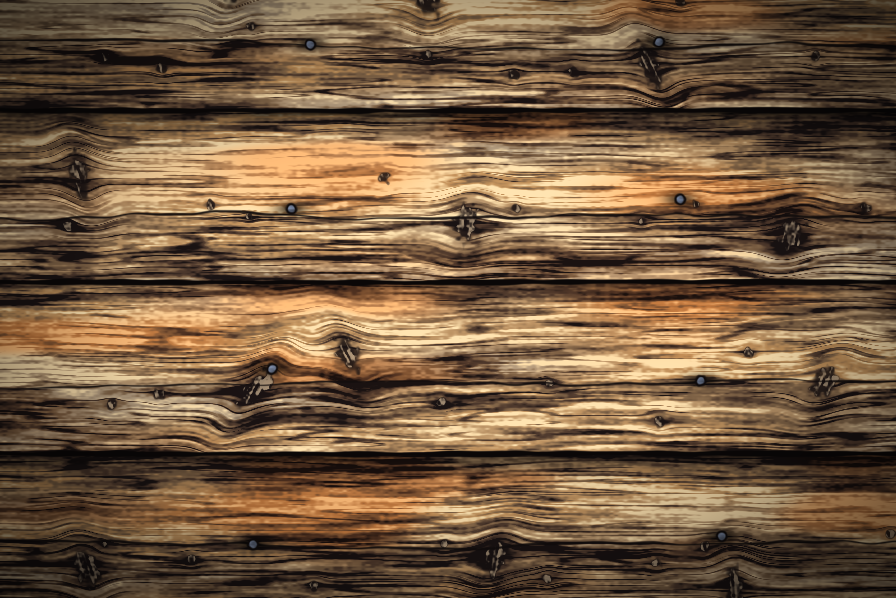
This texture is drawn by a WebGL 2 fragment shader. Its source:

```glsl
#version 300 es
precision highp float;
// Weathered horizontal timber boards with split seams, knots, nails and dark edges.
uniform vec2 u_resolution;
out vec4 fragColor;

// Layout, in canvas heights
const float BOARD_PITCH = 0.287;
const float BOARD_BASE = 0.240;
const float GAP_WIDTH = 0.0042;
const float SEAM_WIDTH = 0.0017;
const float NAIL_RADIUS = 0.0078;
const int BIG_KNOTS = 3;
const int ALL_KNOTS = 11;
const int CRACK_LAYERS = 3;
const float RUST_AMOUNT = 0.65;
const float VIGNETTE = 0.80;

const vec3 DARK = vec3(0.09, 0.065, 0.065);
const vec3 SHADE = vec3(0.28, 0.205, 0.16);
const vec3 BROWN = vec3(0.45, 0.35, 0.25);
const vec3 GOLD = vec3(0.68, 0.51, 0.32);
const vec3 GREY = vec3(0.63, 0.55, 0.45);
const vec3 PALE = vec3(0.90, 0.80, 0.62);
const vec3 RUST_TINT = vec3(1.02, 0.76, 0.54);
const vec3 NAIL = vec3(0.38, 0.42, 0.50);

float hash(vec2 p) {
  return fract(sin(dot(p, vec2(127.1, 311.7))) * 43758.5453);
}

float noise(vec2 p) {
  vec2 i = floor(p), f = fract(p);
  f = f * f * (3.0 - 2.0 * f);
  return mix(mix(hash(i), hash(i + vec2(1, 0)), f.x),
             mix(hash(i + vec2(0, 1)), hash(i + vec2(1, 1)), f.x), f.y);
}

// Noise centred on zero
float wave(vec2 p) { return noise(p) - 0.5; }

float bump(vec2 d) { return exp(-dot(d, d)); }

vec3 woodRamp(float t, float weathering) {
  vec3 c = mix(DARK, SHADE, smoothstep(0.0, 0.25, t));
  c = mix(c, BROWN, smoothstep(0.24, 0.46, t));
  c = mix(c, mix(GOLD, GREY, weathering), smoothstep(0.44, 0.70, t));
  return mix(c, PALE, smoothstep(0.68, 1.0, t));
}

// Line of the given half width, softened by one pixel
float line(float d, float halfWidth, float px) {
  return 1.0 - smoothstep(halfWidth - px, halfWidth + px, abs(d));
}

void main() {
  vec2 p = gl_FragCoord.xy / u_resolution.y;
  float aspect = u_resolution.x / u_resolution.y, px = 1.0 / u_resolution.y;

  // Board index and height within the board
  float wobble = 0.006 * wave(vec2(p.x * 2.5, 7.0)) + 0.002 * wave(vec2(p.x * 25.0, 3.0));
  float b = (p.y + wobble - BOARD_BASE) / BOARD_PITCH;
  float row = floor(b), f = b - row;
  float seamMid = 0.43 - 0.027 * row;
  float seam = seamMid + 0.09 * wave(vec2(p.x * 3.0, row * 9.0))
             + 0.02 * wave(vec2(p.x * 22.0, row * 5.0));
  float seamDist = (f - seam) * BOARD_PITCH;
  float upper = smoothstep(-0.002, 0.002, seamDist);

  // Knots bend the grain, stain the wood and leave rough cores
  float bend = 0.0, stain = 0.0, core = 0.0, fibre = 0.0;
  for (int k = 0; k < ALL_KNOTS; k++) {
    bool big = k < BIG_KNOTS;
    vec2 id = vec2(float(k) + 3.0, row * 13.0 + 41.0);
    float h = hash(id), v = hash(id + 17.3), s = hash(id + 31.7);
    float slot = big ? (float(k) + 0.15 + 0.7 * h) / float(BIG_KNOTS)
                     : (float(k - BIG_KNOTS) + h) / float(ALL_KNOTS - BIG_KNOTS);
    float level = big ? mix(0.18, 0.80, v) : seamMid + (v - 0.5) * mix(0.06, 0.7, s);
    vec2 d = vec2(p.x - slot * aspect, (f - level) * BOARD_PITCH), q = d;
    float radius = big ? mix(0.015, 0.021, s) : mix(0.006, 0.010, s);
    if (big) q = vec2(d.x - d.y * (h - 0.4), d.y * mix(0.4, 0.8, s));
    float r = length(q) / radius + 0.9 * wave(p * 120.0) + 0.5 * wave(p * 50.0);
    bend -= d.y * 0.6 * bump(q / radius * 0.45);
    stain += 0.32 * bump(d / radius / (big ? vec2(1.5, 2.5) : vec2(2.4, 0.9)));
    if (big) stain += 0.16 * bump(vec2(d.x / 0.035, 0.0)) * noise(p * vec2(60.0, 20.0));
    float inside = 1.0 - smoothstep(0.70, 1.25, r);
    core = max(core, inside);
    fibre += inside * mix(noise(vec2(q.x * 260.0 + q.y * 60.0, q.y * 90.0) + id), noise(p * 230.0), 0.4);
  }

  // Grain at several widths, drawn out along the board
  vec2 g = vec2(p.x, p.y + bend + 0.010 * wave(p * vec2(3.0, 9.0))
                     + 0.003 * wave(p * vec2(14.0, 30.0)) + row * 3.7);
  float broad = wave(g * vec2(2.2, 13.0)), mid = wave(g * vec2(4.0, 48.0));
  float fine = wave(g * vec2(9.0, 130.0)), hair = wave(g * vec2(16.0, 260.0));
  float fleck = wave(p * vec2(130.0, 290.0));
  float tone = 0.72 + 0.42 * broad + 0.38 * mid + 0.46 * (fine + hair) + 0.24 * fleck;
  tone += 0.14 * upper * bump(vec2((f - seam - 0.14) / 0.18, 0.0));
  tone -= 0.10 * (1.0 - upper) + 0.30 * smoothstep(0.70, 1.0, f);

  // Drying cracks: each layer is finer and more broken than the last
  float cracks = 0.0;
  for (int k = 0; k < CRACK_LAYERS; k++) {
    float n = float(k);
    float ridge = abs(wave(g * vec2(2.0 + 2.5 * n, 60.0 + 45.0 * n) + 20.0));
    float place = noise(g * vec2(4.0 + 3.0 * n, 22.0 + 14.0 * n) + 50.0);
    float cut = 1.0 - smoothstep(0.015, 0.08 + 0.03 * n, ridge);
    cracks = max(cracks, cut * smoothstep(0.40, 0.60, place));
  }
  tone -= cracks * mix(0.50, 0.40, upper) + stain;

  float weathering = 0.60 + 1.7 * wave(g * vec2(2.5, 18.0) + 80.0) - 0.25 * upper;
  vec3 col = woodRamp(tone, clamp(weathering, 0.0, 1.0));
  float rust = smoothstep(0.48, 0.80, noise(g * vec2(3.5, 16.0) + 120.0)) * mix(0.3, 1.0, upper);
  col *= mix(vec3(1.0), RUST_TINT, RUST_AMOUNT * rust);
  col = mix(col, mix(DARK, GREY, smoothstep(0.42, 0.80, fibre)), 0.85 * core);

  // Split seam and the shadowed gap between boards
  float seamWidth = SEAM_WIDTH * (0.4 + 1.1 * noise(vec2(p.x * 14.0, row)));
  col = mix(col, DARK * 0.7, 0.9 * line(seamDist, seamWidth, px));
  float side = step(0.5, f), gapDist = (f - side) * BOARD_PITCH;
  float depth = mix(0.006, 0.019, mod(row + side + 1.0, 2.0));
  float shadow = exp(min(gapDist, 0.0) / depth) * side;
  col *= 1.0 - min(0.75 * shadow * (0.85 + 0.9 * fine), 1.0);
  float gapWidth = GAP_WIDTH * (0.6 + 0.7 * noise(vec2(p.x * 20.0, 2.0)));
  col = mix(col, DARK * 0.4, line(gapDist, gapWidth, px));

  // Two nails per board, near the seam
  for (int n = 0; n < 2; n++) {
    float x = n == 0 ? 0.455 + 0.032 * row : 1.172 - 0.035 * row;
    float lift = 0.03 + 0.10 * wave(vec2(n, row + 5.0));
    vec2 d = vec2(p.x - x, (f - seamMid - lift) * BOARD_PITCH);
    float r = length(d) + 0.002 * wave(p * 150.0);
    col *= 1.0 - 0.7 * bump(d * vec2(38.0, 85.0));
    col = mix(col, DARK * 0.6, 1.0 - smoothstep(NAIL_RADIUS, NAIL_RADIUS * 1.5, r));
    vec3 head = NAIL * (0.9 + 20.0 * (d.y - d.x) + 0.4 * fleck);
    col = mix(col, head, line(r, NAIL_RADIUS * 0.8, px));
  }

  // Darkened edges
  col *= 1.12 - VIGNETTE * smoothstep(0.26, 0.78, length(p / vec2(aspect, 1.0) - 0.5));
  fragColor = vec4(col, 1.0);
}
```
